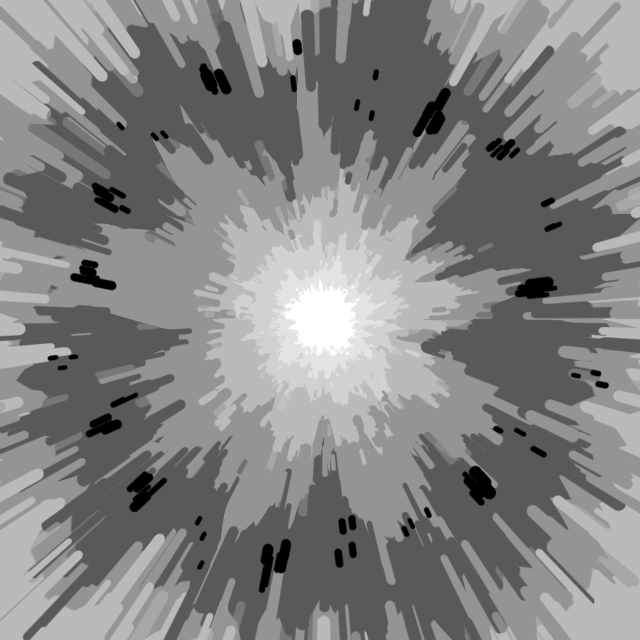
This background is drawn by a Shadertoy shader. Its source:

```glsl
const float TAU = 6.2831853;
const float BLACK = 0.0;
const float DARK = 0.35;
const float MID = 0.58;
const float PALE = 0.73;
const float LIGHT = 0.82;
const float BRIGHT = 0.89;
const float WHITE = 1.0;

float hash(vec2 p) {
    return fract(sin(dot(p, vec2(127.1, 311.7))) * 43758.5453);
}

// Noise around the circle, periodic in the angle
float ringNoise(float angle, float count, float seed) {
    float x = angle / TAU * count;
    float i = floor(x);
    float a = hash(vec2(mod(i, count), seed));
    float b = hash(vec2(mod(i + 1.0, count), seed));
    return mix(a, b, x - i) - 0.5;
}

float spikes(float angle, float seed) {
    return 0.4 * ringNoise(angle, 26.0, seed)
         + 0.6 * ringNoise(angle, 76.0, seed + 1.0)
         + 0.4 * ringNoise(angle, 160.0, seed + 2.0);
}

float inside(float r, float edge, float soft) {
    return 1.0 - smoothstep(edge - soft, edge + soft, r);
}

// Radial capsule: offset.x runs along the ray, offset.y across it
float capsule(vec2 offset, float halfLength, float width) {
    return length(vec2(max(abs(offset.x) - halfLength, 0.0), offset.y)) - width;
}

// Nested jagged rings, from the rim to the core
float burstTone(float r, float angle, float soft) {
    float lobe = cos(9.0 * (angle - 0.87));
    float diagonal = -cos(4.0 * angle);
    float rim = spikes(angle, 1.0);
    float ray = spikes(angle, 7.0);
    float core = spikes(angle, 13.0);
    float tone = PALE;
    tone = mix(tone, MID, inside(r, 0.55 + 0.035 * diagonal + 0.16 * rim, soft));
    tone = mix(tone, DARK, inside(r, 0.47 + 0.025 * diagonal + 0.15 * rim + 0.05 * core, soft));
    float glow = 0.295 + 0.055 * lobe - 0.03 * cos(angle - 0.17);
    tone = mix(tone, MID, inside(r, glow + 0.18 * ray, soft));
    tone = mix(tone, PALE, inside(r, 0.182 + 0.02 * lobe + 0.10 * core, soft));
    tone = mix(tone, LIGHT, inside(r, 0.122 + 0.06 * ray, soft));
    tone = mix(tone, BRIGHT, inside(r, 0.078 + 0.04 * core, soft));
    return mix(tone, WHITE, inside(r, 0.052 + 0.022 * ray, soft));
}

// Scattered strokes, each in the tone found near its centre
float paintDabs(float tone, float r, float angle, float count, float rings, float seed, float px) {
    vec2 grid = vec2(count / TAU, rings);
    vec2 cell = floor(vec2(angle, log(r)) * grid);
    for (int y = -1; y <= 1; y++) {
        for (int x = -1; x <= 1; x++) {
            vec2 id = cell + vec2(x, y);
            vec2 key = vec2(mod(id.x, count), id.y) + seed * 17.3;
            if (hash(key + 5.1) > 0.72) continue;
            vec2 jitter = vec2(hash(key), hash(key + 31.7));
            vec2 center = (id + 0.25 + 0.5 * jitter) / grid;
            float rc = exp(center.y);
            float halfLength = min(rc * rc * mix(0.1, 0.45, hash(key + 8.3)), 0.8 * rc / rings);
            float width = min(0.45 * TAU * rc / count, 0.011) * mix(0.5, 1.0, hash(key + 12.9));
            vec2 offset = vec2(r - rc, rc * (angle - center.x));
            float cover = inside(capsule(offset, halfLength, width), 0.0, px);
            if (cover <= 0.0) continue;
            float source = rc * (1.0 + 0.34 * (hash(key + 19.4) - 0.5));
            float opacity = hash(key + 23.6) < 0.15 ? 0.5 : 1.0;
            tone = mix(tone, burstTone(source, center.x, 0.0005), cover * opacity);
        }
    }
    return tone;
}

// Ring of black clusters made of overlapping strokes
float blotCover(float r, float angle, float px) {
    float d = 1.0;
    for (int i = 0; i < 20; i++) {
        float heading = radians(-65.0 + 18.0 * float(i));
        float size = 0.5 + 0.5 * cos(7.0 * (heading - 0.12));
        float turn = angle - heading;
        turn -= TAU * round(turn / TAU);
        float home = 0.37 + 0.08 * (hash(vec2(i, 41.0)) - 0.5);
        for (int j = 0; j < 6; j++) {
            vec2 key = vec2(i, j) + 3.7;
            if (hash(key + 2.2) > 0.4 + 0.6 * size) continue;
            vec2 scatter = vec2(hash(key), hash(key + 9.1)) - 0.5;
            vec2 offset = vec2(r - home, r * turn) - scatter * mix(vec2(0.09, 0.06), vec2(0.055, 0.03), size);
            float halfLength = 0.004 + 0.02 * size * hash(key + 14.6);
            float width = 0.0035 + 0.007 * size * hash(key + 27.8);
            d = min(d, capsule(offset, halfLength, width));
        }
    }
    return inside(d, 0.0, px);
}

void mainImage(out vec4 fragColor, in vec2 fragCoord) {
    float scale = min(iResolution.x, iResolution.y);
    float px = 1.0 / scale;
    vec2 p = (fragCoord - 0.5 * iResolution.xy) / scale - vec2(0.005, 0.001);
    float r = max(length(p), 0.001);
    float angle = atan(p.y, p.x);

    float tone = burstTone(r, angle, 1.8 * px);
    tone = paintDabs(tone, r, angle, 32.0, 6.0, 1.0, px);
    tone = paintDabs(tone, r, angle, 64.0, 6.0, 2.0, px);
    tone = paintDabs(tone, r, angle, 110.0, 5.0, 3.0, px);
    tone = mix(tone, BLACK, blotCover(r, angle, px));
    fragColor = vec4(vec3(tone), 1.0);
}
```
